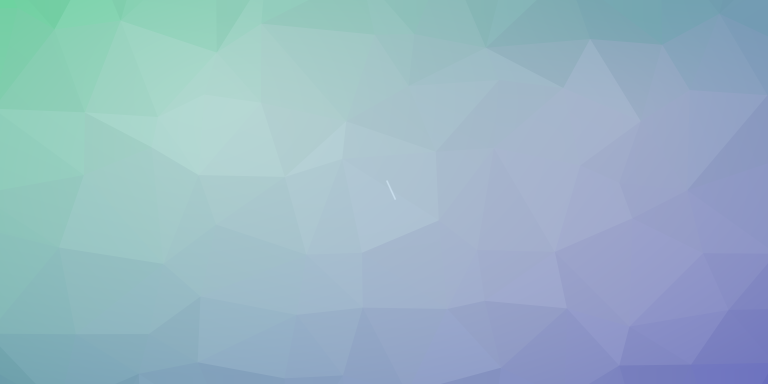
Give the GLSL for this background, as a Shadertoy shader.

```glsl
// Low-poly mesh of pale triangles fading from green through silver to violet.

const float CELLS = 5.4; // mesh cells per canvas height

float hash(vec2 p) {
    return fract(sin(dot(p, vec2(127.1, 311.7))) * 43758.5453);
}

// Grid corner moved by a random offset
vec2 meshPoint(vec2 id) {
    return id + 0.68 * (vec2(hash(id), hash(id + 37.0)) - 0.5);
}

float cross2(vec2 a, vec2 b) {
    return a.x * b.y - a.y * b.x;
}

// Signed distance to the line a-b, positive on its left
float edgeDistance(vec2 p, vec2 a, vec2 b) {
    return cross2(b - a, p - a) / max(length(b - a), 1e-4);
}

float glow(vec2 p, vec2 center, vec2 size) {
    vec2 d = (p - center) / size;
    return exp(-dot(d, d));
}

// Four corner colours under a soft pale highlight; uv runs from 0 to 1
vec3 gradientColor(vec2 uv) {
    vec2 t = clamp(uv, 0.0, 1.0);
    vec3 bottom = mix(vec3(0.42, 0.62, 0.67), vec3(0.41, 0.43, 0.74), t.x);
    vec3 top = mix(vec3(0.42, 0.82, 0.62), vec3(0.44, 0.60, 0.69), t.x);
    vec2 c = 2.0 * t - 1.0;
    float light = 0.42 * (1.0 - 0.5 * dot(c, c));
    light += 0.14 * glow(t, vec2(0.29, 0.76), vec2(0.20, 0.28));
    light += 0.06 * glow(t, vec2(0.81, 0.74), vec2(0.12, 0.14));
    light -= 0.10 * glow(t, vec2(0.82, 1.0), vec2(0.16, 0.16));
    vec3 pale = mix(vec3(1.0), vec3(1.0, 0.86, 0.97), smoothstep(0.2, 0.9, t.x));
    return mix(mix(bottom, top, t.y), pale, max(light, 0.0));
}

// Adds one triangle to the sum: colour in rgb, coverage in a
void addFacet(inout vec4 sum, vec2 p, vec2 a, vec2 b, vec2 c, vec2 meshSize, float pixel) {
    float side = sign(cross2(b - a, c - a));
    float d = min(side * edgeDistance(p, a, b),
              min(side * edgeDistance(p, b, c), side * edgeDistance(p, c, a)));
    float cover = clamp(0.5 + d / pixel, 0.0, 1.0);
    vec2 center = (a + b + c) / 3.0;
    float shade = 0.026 * (hash(floor(center * 40.0)) - 0.5);
    vec3 color = gradientColor(mix(center, p, 0.45) / meshSize) + shade;
    sum += vec4(color, 1.0) * cover;
}

void mainImage(out vec4 fragColor, in vec2 fragCoord) {
    vec2 meshSize = CELLS * iResolution.xy / iResolution.y;
    vec2 p = CELLS * fragCoord / iResolution.y;
    float pixel = CELLS / iResolution.y;
    vec4 sum = vec4(gradientColor(p / meshSize), 1.0) * 1e-3;

    // Split each nearby cell along its shorter diagonal
    for (int y = -1; y <= 1; y++) {
        for (int x = -1; x <= 1; x++) {
            vec2 id = floor(p) + vec2(x, y);
            vec2 a = meshPoint(id);
            vec2 b = meshPoint(id + vec2(1, 0));
            vec2 c = meshPoint(id + vec2(1, 1));
            vec2 d = meshPoint(id + vec2(0, 1));
            if (distance(a, c) < distance(b, d)) {
                addFacet(sum, p, a, b, c, meshSize, pixel);
                addFacet(sum, p, a, c, d, meshSize, pixel);
            } else {
                addFacet(sum, p, a, b, d, meshSize, pixel);
                addFacet(sum, p, b, c, d, meshSize, pixel);
            }
        }
    }
    vec3 color = sum.rgb / sum.a;

    // Thin bright sliver near the middle
    vec2 start = vec2(0.504, 0.528) * meshSize;
    vec2 span = vec2(0.0105, -0.046) * meshSize;
    float along = clamp(dot(p - start, span) / dot(span, span), 0.0, 1.0);
    float gap = length(p - start - along * span);
    color += 0.10 * (1.0 - smoothstep(0.0, 0.008 + pixel, gap));

    fragColor = vec4(color, 1.0);
}
```
